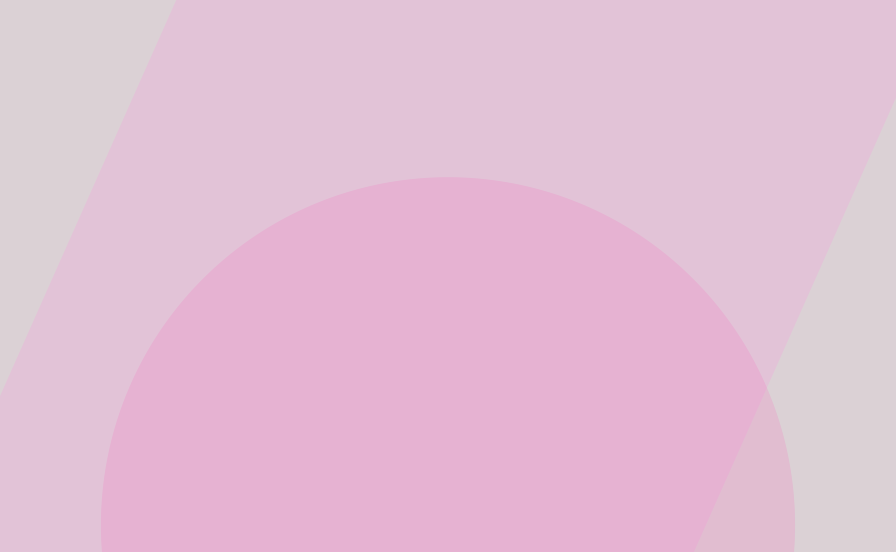
Reproduce this background procedurally as a Shadertoy shader.

```glsl
// A pale grey backdrop crossed by a wide slanted pink band, with a large
// translucent pink disc rising from the bottom edge. The band and disc are
// signed distances, smoothed over one pixel and blended in layers.

// Coverage of a shape from its signed distance (negative inside).
float coverage(float dist, float pixel) {
    return 1.0 - smoothstep(-0.6 * pixel, 0.6 * pixel, dist);
}

// Distance to a slanted band between two x positions on the bottom edge.
float slantedBand(vec2 p, float left, float right, float slope) {
    float x = p.x - slope * p.y;
    float halfWidth = 0.5 * (right - left);
    return (abs(x - left - halfWidth) - halfWidth) / sqrt(1.0 + slope * slope);
}

void mainImage(out vec4 fragColor, in vec2 fragCoord) {
    // Canvas units: height is 1, width is 1.627.
    vec2 p = fragCoord / iResolution.xy * vec2(1.627, 1.0);
    float pixel = 1.0 / iResolution.y;

    // Backdrop
    vec3 color = vec3(0.859, 0.820, 0.835);

    // Slanted band
    float band = slantedBand(p, -0.126, 1.260, 0.446);
    color = mix(color, vec3(0.886, 0.765, 0.843), coverage(band, pixel));

    // Translucent disc
    float disc = length(p - vec2(0.8135, 0.0487)) - 0.6303;
    color = mix(color, vec3(0.966, 0.430, 0.748), 0.2 * coverage(disc, pixel));

    fragColor = vec4(color, 1.0);
}
```
